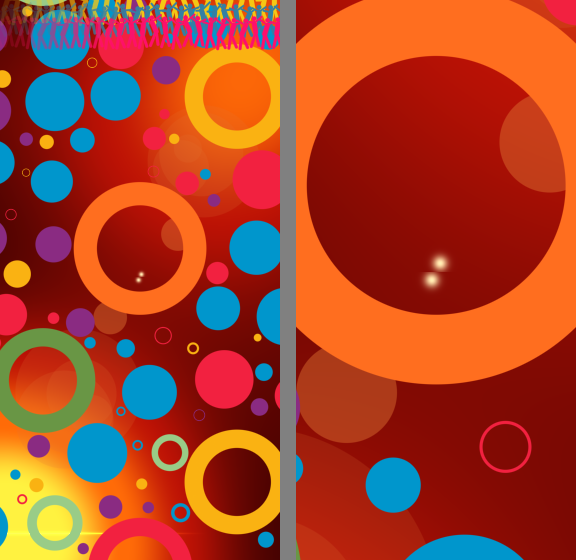
Left, the full canvas; right, a detail of the centre.
Reproduce this background procedurally as a Shadertoy shader.

```glsl
// Bright discs and rings over a glowing maroon backdrop, with a dancing crowd along the top.

const float MEDIUM_CELL = 0.25;
const float SMALL_CELL = 0.12;
const int BIG_COUNT = 6;

const vec3 BLUE = vec3(0.0, 0.59, 0.80);
const vec3 PURPLE = vec3(0.54, 0.17, 0.51);
const vec3 CRIMSON = vec3(0.95, 0.13, 0.25);
const vec3 AMBER = vec3(0.98, 0.70, 0.07);
const vec3 PALE_GREEN = vec3(0.60, 0.80, 0.53);
const vec3 LEAF = vec3(0.41, 0.59, 0.27);
const vec3 ORANGE = vec3(1.0, 0.43, 0.12);
const vec3 DOT_COLOURS[4] = vec3[4](BLUE, PURPLE, CRIMSON, AMBER);
const vec3 BIG_COLOURS[6] = vec3[6](PALE_GREEN, AMBER, ORANGE, LEAF, AMBER, CRIMSON);

float hash(vec2 p) {
    return fract(sin(dot(p, vec2(127.1, 311.7))) * 43758.5453);
}

float cover(float d, float px) {
    return smoothstep(0.75 * px, -0.75 * px, d);
}

// A negative hole gives a full disc.
float ringDist(vec2 p, float radius, float hole) {
    float len = length(p);
    return max(len - radius, radius * hole - len);
}

float capsule(vec2 p, vec2 a, vec2 b, float r) {
    vec2 ab = b - a;
    return length(p - a - ab * clamp(dot(p - a, ab) / dot(ab, ab), 0.0, 1.0)) - r;
}

// Large rings zigzag down the canvas: centre in xy, radius in z.
vec3 bigRing(int i) {
    float k = float(i);
    return vec3(0.5 + 0.4 * sin(2.094 * k - 1.047),
                2.05 - 0.43 * k - 0.12 * sin(k - 1.3),
                0.237 - 0.05 * min(abs(k - 2.0), 1.0));
}

float bigGap(vec2 p) {
    float gap = 1.0;
    for (int i = 0; i < BIG_COUNT; i++) {
        vec3 ring = bigRing(i);
        gap = min(gap, length(p - ring.xy) - ring.z);
    }
    return gap;
}

// Rows of cells are shifted at random to hide the grid.
float rowShift(float row, float cell) { return cell * hash(vec2(row, 7.3)); }

vec2 cellOf(vec2 p, float cell) {
    float row = floor(p.y / cell);
    return vec2(floor((p.x - rowShift(row, cell)) / cell), row);
}

vec3 cellDot(vec2 id, float cell, float radius) {
    vec2 jitter = vec2(hash(id + 1.7), hash(id + 5.1));
    vec2 corner = id * cell + vec2(rowShift(id.y, cell), 0.0);
    return vec3(corner + radius + (cell - 2.0 * radius) * jitter, radius);
}

vec3 fitDot(vec3 dotShape, float gap, float smallest) {
    float r = min(dotShape.z, gap - 0.008);
    return vec3(dotShape.xy, r < smallest ? -1.0 : r);
}

vec3 mediumDot(vec2 id) {
    vec3 d = cellDot(id, MEDIUM_CELL, mix(0.07, 0.108, hash(id + 9.2)));
    return fitDot(d, bigGap(d.xy), 0.04);
}

vec3 smallDot(vec2 id) {
    float size = hash(id + 3.9);
    vec3 d = cellDot(id, SMALL_CELL, mix(0.018, 0.052, size * size));
    float gap = bigGap(d.xy);
    for (int k = 0; k < 9; k++) {
        vec2 near = d.xy + MEDIUM_CELL * vec2(k % 3 - 1, k / 3 - 1);
        vec3 other = mediumDot(cellOf(near, MEDIUM_CELL));
        if (other.z > 0.0) gap = min(gap, length(d.xy - other.xy) - other.z);
    }
    return fitDot(d, hash(id + 6.6) < 0.85 ? gap : -1.0, 0.012);
}

vec3 backdrop(vec2 p, float px) {
    vec2 low = p - vec2(0.04, 0.1), high = p - vec2(0.87, 1.72);
    float heat = 1.1 * exp(-3.0 * dot(low, low)) + 0.66 * exp(-3.4 * dot(high, high));
    heat += 0.06 + 0.05 * sin(3.0 * p.x + 4.0 * p.y + 1.5);
    vec3 c = mix(vec3(0.22, 0.0, 0.0), vec3(0.74, 0.07, 0.02), smoothstep(0.0, 0.38, heat));
    c = mix(c, vec3(1.0, 0.42, 0.03), smoothstep(0.33, 0.72, heat));
    c = mix(c, vec3(1.0, 0.95, 0.25), smoothstep(0.75, 1.1, heat));
    // Translucent lens discs in two clusters, then ghosts between them.
    for (int i = 0; i < 10; i++) {
        float k = float(i), ghost = step(7.5, k);
        vec2 wobble = 0.05 * vec2(sin(k * 2.3), cos(k * 1.7));
        float t = mix(mod(k, 2.0), 0.33 + 0.42 * mod(k, 2.0), ghost);
        float r = mix(0.225 - 0.025 * k, 0.06, ghost);
        float d = length(p - mix(vec2(0.28, 0.55), vec2(0.69, 1.43), t) - wobble) - r;
        c = mix(c, vec3(0.88, 0.46, 0.2), cover(d, px) * mix(0.17, 0.45, ghost));
    }
    float streak = exp(-abs(p.y - 0.095) * 350.0) * smoothstep(0.75, 0.3, p.x);
    vec2 spark = p - vec2(0.5, 1.01);
    spark -= 0.01 * sign(spark.y) * vec2(0.5, 1.0);
    return c + vec3(0.8, 0.5, 0.1) * streak + vec3(0.5, 0.9, 0.7) * exp(-dot(spark, spark) * 14000.0);
}

float dancer(vec2 p, float seed) {
    float sway = 0.016 * (seed - 0.5), arm = 0.03 * fract(seed * 7.0);
    vec2 hip = vec2(sway, 0.05), neck = vec2(-sway, 0.083);
    float d = min(length(p - neck - vec2(0.0, 0.016)) - 0.0085, capsule(p, hip, neck, 0.009));
    d = min(d, capsule(p, hip, vec2(-0.013, 0.0), 0.0055));
    d = min(d, capsule(p, hip, vec2(0.014, 0.004), 0.0055));
    d = min(d, capsule(p, neck, vec2(0.024, 0.085 + arm), 0.0035));
    return min(d, capsule(p, neck, vec2(-0.024, 0.11 - arm), 0.0035));
}

vec3 crowd(vec3 c, vec2 p, float px) {
    const vec3 rows[3] = vec3[3](vec3(0.96, 0.78, 0.08), vec3(0.2, 0.5, 0.64), vec3(1.0, 0.06, 0.42));
    for (int j = 0; j < 3; j++) {
        float row = float(j), id = floor(p.x / 0.04 + row * 0.37), d = 1.0;
        for (float k = -1.0; k <= 1.0; k++) {
            float seed = hash(vec2(id + k, row + 2.0));
            vec2 feet = vec2((id + k + 0.5 - row * 0.37) * 0.04, 1.912 - 0.043 * row + 0.012 * seed);
            d = min(d, dancer(p - feet, seed));
        }
        c = mix(c, rows[j], cover(d, px) * smoothstep(-0.15, 0.55, p.x));
    }
    return c;
}

void mainImage(out vec4 fragColor, in vec2 fragCoord) {
    float px = 1.0 / iResolution.x;
    vec2 p = fragCoord * px;
    vec3 c = backdrop(p, px);

    vec2 id = cellOf(p, SMALL_CELL);
    vec3 s = smallDot(id);
    float kind = hash(id + 8.4);
    float hole = kind < 0.55 ? -1.0 : (kind < 0.78 ? 0.64 : 0.88);
    vec3 tint = DOT_COLOURS[int(hash(id + 2.2) * 3.99)];
    c = mix(c, tint, cover(ringDist(p - s.xy, s.z, hole), px) * step(0.0, s.z));

    id = cellOf(p, MEDIUM_CELL);
    vec3 m = mediumDot(id);
    bool isRing = hash(id + 4.8) < 0.3;
    tint = isRing ? PALE_GREEN : DOT_COLOURS[int(hash(id + 2.2) * 2.99)];
    c = mix(c, tint, cover(ringDist(p - m.xy, m.z, isRing ? 0.65 : -1.0), px) * step(0.0, m.z));

    for (int i = 0; i < BIG_COUNT; i++) {
        vec3 ring = bigRing(i);
        c = mix(c, BIG_COLOURS[i], cover(ringDist(p - ring.xy, ring.z, 0.65), px));
    }
    if (p.y > 1.8) c = crowd(c, p, px);
    fragColor = vec4(clamp(c, 0.0, 1.0), 1.0);
}
```
